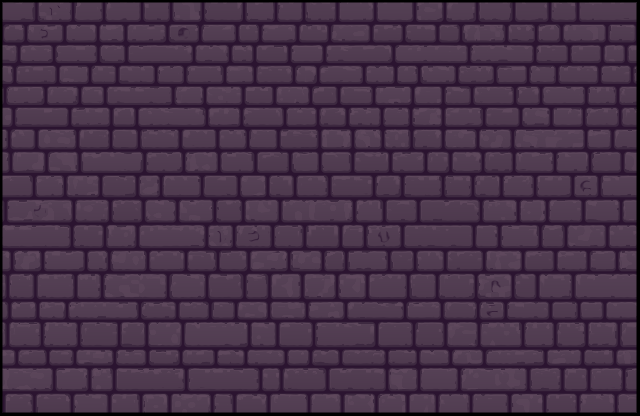
A WebGL 1 fragment shader for this texture:

```glsl
precision highp float;
// Purple dungeon brick wall: uneven courses of worn, bevelled bricks in a black frame.

uniform vec2 u_resolution;

// Lengths are fractions of the canvas height.
#define COURSES 18.0
#define CELL 0.081
#define JITTER 0.42
#define MERGE_CHANCE 0.22
#define GAP 0.0058
#define CORNER 0.009
#define BEVEL 0.0036
#define SHINE 0.0024
#define WEAR 0.0032
#define CRACK_CHANCE 0.025
#define FRAME 0.006
#define PI 3.14159

const vec3 MORTAR = vec3(0.17, 0.08, 0.19);
const vec3 SIDE = vec3(0.24, 0.16, 0.25);
const vec3 FACE = vec3(0.32, 0.24, 0.32);
const vec3 LIGHT = vec3(0.38, 0.29, 0.37);

float hash(vec2 p) {
  return fract(sin(dot(p, vec2(127.1, 311.7))) * 43758.5);
}

float noise(vec2 p) {
  vec2 i = floor(p), f = fract(p);
  f = f * f * (3.0 - 2.0 * f);
  return mix(mix(hash(i), hash(i + vec2(1.0, 0.0)), f.x),
             mix(hash(i + vec2(0.0, 1.0)), hash(i + 1.0), f.x), f.y);
}

// Antialiased coverage of a signed distance
float fill(float d) {
  return clamp(0.5 - d * u_resolution.y, 0.0, 1.0);
}

float roundBox(vec2 p, vec2 halfSize, float r) {
  vec2 q = abs(p) - halfSize + r;
  return length(max(q, 0.0)) + min(max(q.x, q.y), 0.0) - r;
}

// Depth of a course's upper edge: taller in the middle, alternating low down
float courseEdge(float i) {
  float t = i / COURSES;
  float swell = 0.005 * sin(3.0 * PI * t) - 0.018 * sin(PI * t) - 0.014 * sin(2.0 * PI * t);
  float even = 1.0 - mod(i, 2.0);
  float zigzag = 0.01 * even * smoothstep(0.55, 0.75, t) * (1.0 - smoothstep(0.9, 1.0, t));
  return mix(FRAME, 1.0 - FRAME, t) + swell - zigzag;
}

float courseShift(float row) {
  return hash(vec2(row, 7.3));
}

float jointX(float k, float row) {
  return (k + courseShift(row) + JITTER * (hash(vec2(k, row)) - 0.5)) * CELL;
}

bool isMerged(float k, float row) {
  return mod(k + row, 2.0) < 0.5 && hash(vec2(k + 31.0, row)) < MERGE_CHANCE;
}

void main() {
  vec2 p = gl_FragCoord.xy / u_resolution.y;
  float aspect = u_resolution.x / u_resolution.y;
  float depth = 1.0 - p.y;

  // Course; the outer ones run on under the frame
  float row = 0.0;
  for (float i = 1.0; i < COURSES; i++) {
    if (depth >= courseEdge(i)) row = i;
  }
  float top = courseEdge(row) - (row < 0.5 ? 0.012 : 0.0);
  float bottom = courseEdge(row + 1.0) + (row > COURSES - 1.5 ? 0.012 : 0.0);

  // Nearest joints on either side
  float base = floor(p.x / CELL - courseShift(row));
  float left = -1.0, right = 9.0, column = 0.0;
  for (float j = -2.0; j <= 3.0; j++) {
    float k = base + j;
    float x = jointX(k, row);
    if (!isMerged(k, row)) {
      if (x <= p.x && x > left) { left = x; column = k; }
      if (x > p.x) right = min(right, x);
    }
  }
  vec2 id = vec2(column, row);
  float seed = hash(id + 5.7);
  vec2 halfSize = 0.5 * vec2(right - left, bottom - top) - 0.5 * GAP;
  vec2 local = vec2(p.x - 0.5 * (left + right), 0.5 * (top + bottom) - depth);

  // Raised face with a ragged outline
  vec2 grain = p + seed * 17.0;
  float chips = noise(grain * 75.0);
  float ragged = WEAR * (0.5 * noise(grain * 130.0) - 0.25 + smoothstep(0.7, 0.8, chips));
  vec2 faceHalf = halfSize - BEVEL;
  vec2 facePos = local - vec2(0.0, 0.0013);
  float face = roundBox(facePos, faceHalf, CORNER * 0.7) + ragged;
  float lower = roundBox(facePos + vec2(-0.0008, SHINE), faceHalf, CORNER * 0.7) + ragged;

  vec3 tone = FACE + 0.018 * (seed - 0.5) + 0.012 * local.y / halfSize.y;
  vec3 color = mix(MORTAR, SIDE, fill(roundBox(local, halfSize, CORNER)));
  color = mix(color, tone, fill(face));

  // Lit upper rim, flaked upper edge and pale patches
  float rim = 1.0 - fill(lower);
  float upper = smoothstep(-0.1, 0.4, local.y / halfSize.y);
  float flakes = upper * smoothstep(-0.012, -0.007, face) * smoothstep(0.6, 0.66, noise(grain * 95.0 + 40.0));
  float patches = 0.45 * step(0.75, seed) * smoothstep(0.66, 0.7, noise(grain * 60.0 + 9.0));
  color = mix(color, LIGHT, fill(face) * max(rim * 0.85, max(flakes * 0.8, patches)));

  // Rare short cracks
  float crack = fill((abs(noise(grain * 70.0 + 3.0) - 0.5) - 0.07) / 70.0);
  crack *= step(hash(id + 19.1), CRACK_CHANCE) * fill(length(local) - 0.014);
  color = mix(color, MORTAR, 0.8 * crack * fill(face));

  // Black frame, a little heavier at the right and bottom
  float inset = min(min(p.x, depth) - FRAME, min(aspect - p.x, p.y) - FRAME * 1.4);
  gl_FragColor = vec4(color * fill(-inset), 1.0);
}
```
